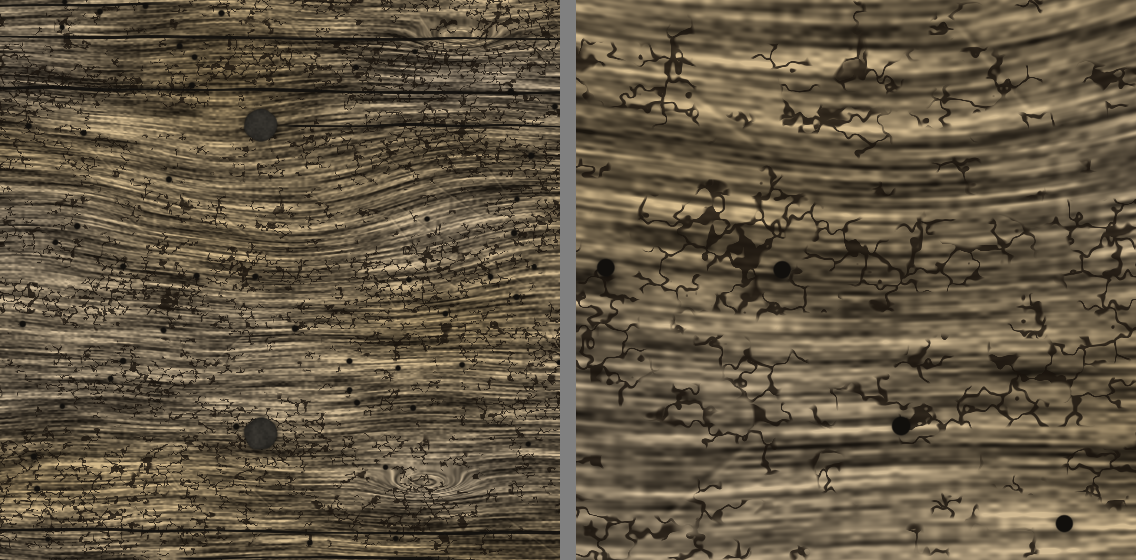
Left, the full canvas; right, a detail of the centre.
Write a Shadertoy shader that draws this texture.

```glsl
// Weathered plank: fine horizontal fibres bent around knots, with long splits, short
// cross checks from cellular edges, scattered wormholes, scratches and two nails.
// Fibres are stretched noise read along a grain height warped by sines and bumps.

#define FIBRE_CONTRAST 1.0
#define BRIGHTNESS 0.485
#define CHECK_AMOUNT 0.50
#define CHECK_CELLS vec2(46.0, 60.0)
#define WORMHOLES 50
#define WORMHOLE_RADIUS 0.0050
#define SCRATCHES 24
#define NAIL_RADIUS 0.029
#define WOOD_DARK vec3(0.10, 0.082, 0.058)
#define WOOD_LIGHT vec3(0.73, 0.645, 0.50)
#define HOLE_COLOR vec3(0.065, 0.058, 0.048)
#define NAIL_COLOR vec3(0.19, 0.18, 0.16)

vec2 hash2(vec2 p) {
    vec3 q = fract(p.xyx * vec3(0.1031, 0.1030, 0.0973));
    q += dot(q, q.yzx + 33.33);
    return fract((q.xx + q.yz) * q.zy);
}

float noise(vec2 p) {
    vec2 i = floor(p), f = fract(p);
    f = f * f * (3.0 - 2.0 * f);
    vec2 e = vec2(0.0, 1.0);
    return mix(mix(hash2(i).x, hash2(i + e.yx).x, f.x),
               mix(hash2(i + e.xy).x, hash2(i + e.yy).x, f.x), f.y);
}

// Gap between the two nearest cell points: zero on cell borders
float cellBorder(vec2 p) {
    vec2 cell = floor(p);
    float nearest = 9.0, second = 9.0;
    for (int y = -1; y <= 1; y++)
    for (int x = -1; x <= 1; x++) {
        vec2 c = cell + vec2(x, y);
        float d = length(c + hash2(c + 71.0) - p);
        second = min(second, max(d, nearest));
        nearest = min(nearest, d);
    }
    return second - nearest;
}

// Height across the grain; closed contours form around each knot
float grainHeight(vec2 p) {
    float swell = exp(-pow((p.y - 0.60) / 0.18, 2.0));
    float v = p.y - 0.036 * swell * cos(6.2832 * (p.x - 0.17) + 2.0 * p.y);
    v += 0.005 * sin(9.0 * p.x + 14.0 * p.y) + 0.002 * sin(21.0 * p.x - 17.0 * p.y);
    vec3 knots[2] = vec3[2](vec3(0.82, 0.932, 0.045), vec3(0.76, 0.135, 0.045));
    for (int i = 0; i < 2; i++) {
        vec2 d = (p - knots[i].xy) * vec2(0.7, 2.2) / knots[i].z;
        v += 1.2 * knots[i].z * exp(-dot(d, d));
    }
    return v;
}

float fibres(vec2 p, float v) {
    float t = 0.26 * (noise(vec2(2.0 * p.x, 9.0 * v)) - 0.5);
    t += 0.27 * (noise(vec2(4.0 * p.x + 7.0, 38.0 * v)) - 0.5);
    t += 0.38 * (noise(vec2(7.0 * p.x + 3.0, 115.0 * v)) - 0.5);
    t += 0.60 * (noise(vec2(10.0 * p.x + 9.0, 225.0 * v)) - 0.5);
    t += 0.58 * (noise(vec2(18.0 * p.x, 370.0 * v)) - 0.5);
    t += 0.34 * (noise(vec2(170.0 * p.x, 340.0 * v)) - 0.5);
    return t + 0.35 * t * t;
}

// Short ragged checks, gathered in rows and broken into fragments
float checks(vec2 p, float v) {
    vec2 jag = vec2(noise(p * 210.0), noise(p * 210.0 + 50.0)) - 0.5;
    float border = cellBorder(p * CHECK_CELLS + 0.45 * jag);
    float row = noise(vec2(4.0 * p.x, 20.0 * v));
    float gate = 0.45 * row + 0.55 * noise(p * vec2(58.0, 74.0) + 5.0);
    float blotch = noise(p * vec2(34.0, 50.0) + 90.0) + 0.25 * jag.x;
    float width = 0.05 + 0.26 * smoothstep(0.80, 0.95, blotch);
    float line = 1.0 - smoothstep(width, width + 0.10, border);
    return line * smoothstep(1.0 - CHECK_AMOUNT, 1.07 - CHECK_AMOUNT, gate);
}

// Long splits: height, slope, first and last x
float splits(vec2 p, float px) {
    vec4 lines[6] = vec4[6](vec4(0.988, 0.025, -0.1, 0.34), vec4(0.934, -0.004, -0.1, 1.1),
                            vec4(0.844, -0.011, -0.1, 1.1), vec4(0.778, -0.003, 0.49, 1.1),
                            vec4(0.055, -0.008, -0.1, 1.1), vec4(0.004, 0.000, 0.30, 0.85));
    float dark = 0.0;
    for (int i = 0; i < 6; i++) {
        vec4 s = lines[i];
        float wobble = 0.004 * (noise(vec2(11.0 * p.x, s.x * 90.0)) - 0.5);
        float d = abs(p.y - s.x - s.y * p.x - wobble);
        float width = 0.0022 * noise(vec2(8.0 * p.x, s.x * 57.0));
        float ends = smoothstep(s.z, s.z + 0.04, p.x) * (1.0 - smoothstep(s.w - 0.09, s.w, p.x));
        float core = 1.0 - smoothstep(width, width + px + 0.0006, d);
        dark = max(dark, ends * max(core, 0.3 * exp(-d / 0.003)));
    }
    return dark;
}

float scratches(vec2 p) {
    float light = 0.0;
    for (int i = 0; i < SCRATCHES; i++) {
        vec2 r = hash2(vec2(i, 17.0)), s = hash2(vec2(i, 43.0));
        float angle = (s.x < 0.75 ? -0.8 : 0.8) + 0.4 * (s.y - 0.5);
        vec2 along = vec2(cos(angle), sin(angle)), d = p - r;
        float reach = abs(dot(d, along)) / (0.025 + 0.05 * s.y);
        float side = dot(d, vec2(-along.y, along.x)) / 0.0016;
        float shade = exp(-(side - 2.0) * (side - 2.0));
        light += (1.0 - smoothstep(0.6, 1.0, reach)) * (exp(-side * side) - 0.6 * shade);
    }
    return light;
}

void mainImage(out vec4 fragColor, in vec2 fragCoord) {
    vec2 p = fragCoord / iResolution.y;
    float px = 1.0 / iResolution.y;
    float v = grainHeight(p);

    // Wood tone, drifting between grey and warm brown
    float tone = BRIGHTNESS + FIBRE_CONTRAST * fibres(p, v) + 0.12 * scratches(p);
    vec3 color = mix(WOOD_DARK, WOOD_LIGHT, clamp(tone, 0.0, 1.15));
    float warmth = noise(vec2(2.5, 7.0) * vec2(p.x, v) + 20.0) - 0.5;
    color *= 1.0 + warmth * vec3(0.05, 0.0, -0.18);

    // Checks and splits
    color = mix(color, HOLE_COLOR * vec3(1.5, 1.25, 1.0), 0.82 * checks(p, v));
    color = mix(color, HOLE_COLOR, 0.95 * splits(p, px));

    // Wormholes
    float hole = 1.0;
    for (int i = 0; i < WORMHOLES; i++) {
        vec2 r = hash2(vec2(i, 5.0));
        hole = min(hole, length(p - r) - WORMHOLE_RADIUS * (0.85 + 0.25 * hash2(r * 300.0).x));
    }
    color *= 1.0 - 0.3 * exp(-max(hole, 0.0) / 0.002);
    color = mix(color, HOLE_COLOR, 1.0 - smoothstep(-px, px, hole));

    // Nails with a worn edge and mottled face
    vec2 q = vec2(p.x - 0.466, abs(p.y - 0.501) - 0.275);
    float nail = length(q) - NAIL_RADIUS + 0.004 * (noise(p * 60.0) - 0.5);
    vec3 iron = NAIL_COLOR * (0.8 + 0.25 * noise(p * 90.0) + 0.2 * noise(p * 300.0));
    float rim = 0.35 * exp(-abs(nail) / 0.003);
    iron *= 1.0 - rim;
    color = mix(color * (1.0 - rim), iron, 1.0 - smoothstep(-px, px, nail));

    fragColor = vec4(color, 1.0);
}
```
